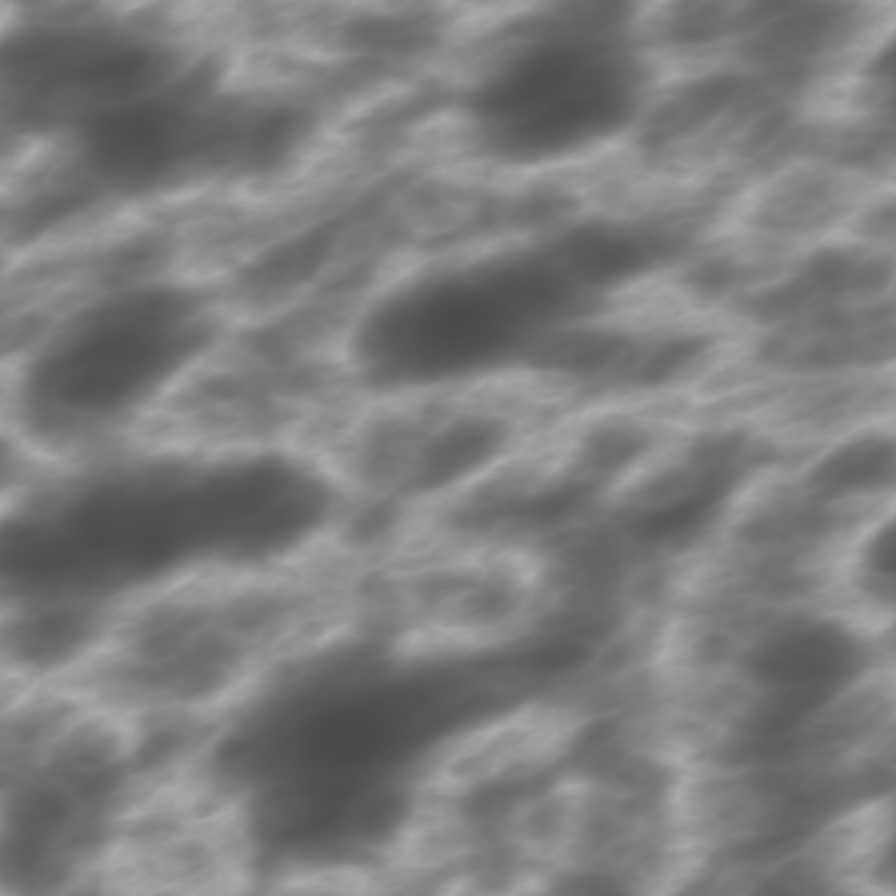
Give the GLSL for this texture, as a Shadertoy shader.

```glsl
// Soft grey smoke: rounded dark billows parted by bright, slanted creases.
// Octaves of half-folded gradient noise are summed on sheared lattices whose
// cells wrap in both directions, so the canvas tiles without a seam.

#define CELLS_X 4        // lattice cells across the canvas
#define CELLS_Y 7        // lattice cells up the canvas
#define EXTRA_SHEAR 1    // added rise, which tilts the broad octaves most
#define OCTAVES 6
#define GAIN 0.39        // amplitude ratio between octaves
#define CREASE_SOFT 0.05 // rounding of the bright creases
#define LEAN 0.4         // unfolded share, makes one flank of a crease gentle
#define DARK_GREY 0.27   // limit of the darkest billows
#define GLOW 0.5         // brightness added at the creases
#define FALLOFF 3.0      // how fast the glow fades into the billows
#define SEED 11u

// Integer hash of a lattice cell, from 0 to 1
float hashCell(ivec2 cell, int octave) {
    uint h = uint(cell.x) * 1597u + uint(cell.y) * 51749u
           + (uint(octave) + SEED) * 7919u;
    h = h * 747796405u + 2891336453u;
    h = ((h >> ((h >> 28u) + 4u)) ^ h) * 277803737u;
    h = (h >> 22u) ^ h;
    return float(h >> 8u) / 16777216.0;
}

// Whole cells that one octave rises across the canvas
int shearCells(int scale) {
    return scale + EXTRA_SHEAR;
}

// Wraps a cell of the sheared lattice back into the first period
ivec2 wrapCell(ivec2 cell, int scale) {
    ivec2 period = ivec2(CELLS_X, CELLS_Y) * scale;
    int turns = int(floor((float(cell.x) + 0.5) / float(period.x)));
    cell.x -= turns * period.x;
    cell.y += turns * shearCells(scale);
    cell.y -= period.y * int(floor((float(cell.y) + 0.5) / float(period.y)));
    return cell;
}

// Slope of a random unit gradient at one corner
float cornerSlope(ivec2 cell, vec2 offset, int scale, int octave) {
    float angle = 6.28319 * hashCell(wrapCell(cell, scale), octave);
    return dot(vec2(cos(angle), sin(angle)), offset);
}

float gradientNoise(vec2 p, int scale, int octave) {
    ivec2 cell = ivec2(floor(p));
    vec2 f = fract(p);
    vec2 fade = f * f * f * (f * (f * 6.0 - 15.0) + 10.0);
    float a = cornerSlope(cell, f, scale, octave);
    float b = cornerSlope(cell + ivec2(1, 0), f - vec2(1, 0), scale, octave);
    float c = cornerSlope(cell + ivec2(0, 1), f - vec2(0, 1), scale, octave);
    float d = cornerSlope(cell + ivec2(1, 1), f - vec2(1, 1), scale, octave);
    return mix(mix(a, b, fade.x), mix(c, d, fade.x), fade.y);
}

// Sum of folded octaves: low along the creases, high inside the billows
float billows(vec2 uv) {
    float sum = 0.0;
    float amplitude = 1.0;
    int scale = 1;
    for (int octave = 0; octave < OCTAVES; octave++) {
        vec2 p = uv * vec2(CELLS_X, CELLS_Y) * float(scale);
        p.y -= float(shearCells(scale)) * uv.x;
        // Shift each octave so that the lattice points never line up
        p += float(octave) * vec2(0.37, 0.61);
        float n = gradientNoise(p, scale, octave);
        float fold = sqrt(n * n + CREASE_SOFT * CREASE_SOFT);
        sum += amplitude * (fold + LEAN * n);
        amplitude *= GAIN;
        scale *= 2;
    }
    return sum;
}

void mainImage(out vec4 fragColor, in vec2 fragCoord) {
    vec2 uv = fragCoord / iResolution.xy;

    // Exponential tone curve: long bright tail, compressed darks
    float grey = DARK_GREY + GLOW * exp(-FALLOFF * billows(uv));
    fragColor = vec4(vec3(clamp(grey, 0.0, 1.0)), 1.0);
}
```
